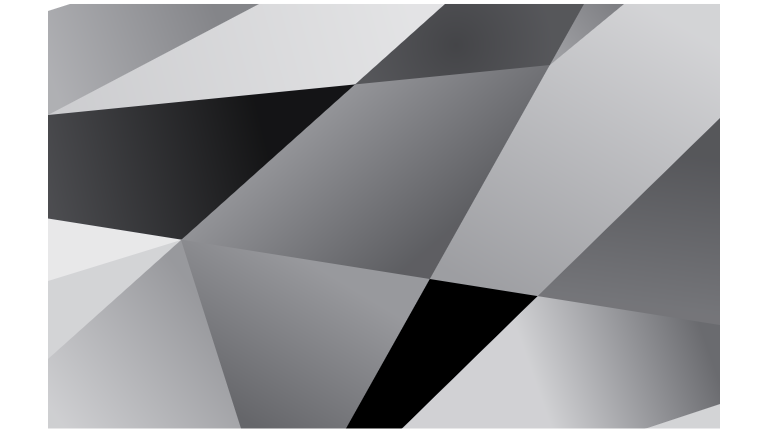
A Shadertoy shader for this background:

```glsl
// Grey faceted panel on a white ground: long straight creases cut it into
// polygons, each shaded by its own soft gradient. Crease coverages act as
// half-plane masks, and nested mixes choose the facet for every point.

// Coverage above the line a-b (a.x < b.x), on a canvas of 16 by 9 units
float above(vec2 p, vec2 a, vec2 b) {
    vec2 d = normalize(b - a);
    float dist = d.x * (p.y - a.y) - d.y * (p.x - a.x);
    return clamp(dist * iResolution.y / 9.0 + 0.5, 0.0, 1.0);
}

// Grey level running from one value at a to another at b
float ramp(vec2 p, vec2 a, vec2 b, float from, float to) {
    vec2 d = b - a;
    return mix(from, to, clamp(dot(p - a, d) / dot(d, d), 0.0, 1.0));
}

// Facets over the long falling crease
float upperFacets(vec2 p, float rising, float steep, float right) {
    float shallow = above(p, vec2(1.0, 6.604), vec2(11.458, 7.646));

    float corner = ramp(p, vec2(1.0, 7.5), vec2(4.5, 8.8), 0.69, 0.52);
    float band = ramp(p, vec2(1.0, 6.6), vec2(8.5, 8.7), 0.80, 0.89);
    float wedge = ramp(p, vec2(1.0, 5.0), vec2(5.5, 6.1), 0.30, 0.08);
    float topLeft = mix(band, corner, above(p, vec2(1.0, 6.604), vec2(5.396, 8.917)));
    float leftSide = mix(wedge, topLeft, shallow);

    float smoky = mix(0.27, 0.34, min(length(p - vec2(9.5, 8.06)) / 2.0, 1.0));
    float centre = ramp(p, vec2(6.0, 6.0), vec2(8.3, 3.3), 0.58, 0.37);
    float middle = mix(centre, smoky, shallow);

    float sliver = ramp(p, vec2(11.6, 7.9), vec2(12.8, 8.9), 0.62, 0.50);
    float pale = ramp(p, vec2(10.0, 3.0), vec2(13.4, 8.9), 0.62, 0.83);
    float dusk = ramp(p, vec2(14.0, 5.8), vec2(13.6, 2.6), 0.34, 0.46);
    float rightSide = mix(pale, sliver, above(p, vec2(11.458, 7.646), vec2(13.0, 8.917)));
    rightSide = mix(dusk, rightSide, right);

    return mix(mix(rightSide, middle, steep), leftSide, rising);
}

// Facets under the long falling crease
float lowerFacets(vec2 p, float rising, float steep, float right) {
    float whites = mix(0.83, 0.91, above(p, vec2(1.0, 3.146), vec2(3.771, 4.0)));
    float silver = ramp(p, vec2(1.2, 0.3), vec2(4.3, 2.6), 0.81, 0.60);
    float steel = ramp(p, vec2(7.0, 3.2), vec2(5.2, 0.2), 0.60, 0.40);
    float leftSide = mix(silver, steel, above(p, vec2(3.771, 4.0), vec2(5.021, 0.073)));
    leftSide = mix(leftSide, whites, rising);

    float sheen = ramp(p, vec2(11.0, 1.5), vec2(14.4, 2.7), 0.82, 0.42);
    sheen = mix(0.83, sheen, above(p, vec2(13.458, 0.073), vec2(15.0, 0.583)));
    float rightSide = mix(sheen, 0.0, right);

    return mix(rightSide, leftSide, steep);
}

void mainImage(out vec4 fragColor, in vec2 fragCoord) {
    vec2 p = fragCoord / iResolution.xy * vec2(16.0, 9.0);

    // Creases shared by both halves
    float rising = above(p, vec2(1.0, 1.521), vec2(9.27, 8.917));
    float steep = above(p, vec2(7.208, 0.073), vec2(12.167, 8.917));
    float right = above(p, vec2(8.375, 0.073), vec2(15.0, 6.542));
    float falling = above(p, vec2(1.0, 4.448), vec2(15.0, 2.229));
    float grey = mix(lowerFacets(p, rising, steep, right),
                     upperFacets(p, rising, steep, right), falling);

    // Cool tint, strongest in the midtones
    vec3 color = vec3(grey) + vec3(-0.003, 0.0, 0.016) * 4.0 * grey * (1.0 - grey);

    // White ground around the panel, with its clipped upper left corner
    vec2 inset = vec2(7.0, 4.422) - abs(p - vec2(8.0, 4.495));
    vec2 inside = clamp(inset * iResolution.y / 9.0 + 0.5, 0.0, 1.0);
    float clipped = above(p, vec2(1.0, 8.771), vec2(1.458, 8.917));
    color = mix(vec3(1.0), color, inside.x * inside.y * (1.0 - clipped));

    fragColor = vec4(color, 1.0);
}
```
